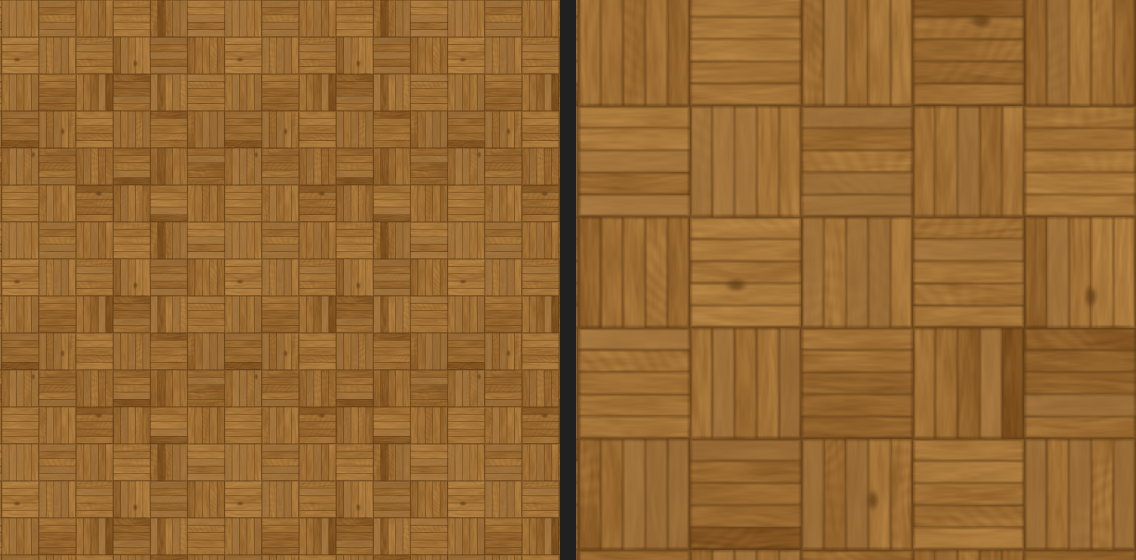
Left, the full canvas; right, a detail of the centre.
Reproduce this texture procedurally as a three.js fragment shader.

```glsl
varying vec2 vUv;

#define TILES vec2(15.07, 15.14)
#define SHIFT vec2(0.045, 0.0)
#define PERIOD 6.0
#define STRIPS 5.0
#define TILE_SEAM 0.034
#define STRIP_SEAM 0.026
#define DARK_OAK vec3(0.49, 0.31, 0.115)
#define LIGHT_OAK vec3(0.70, 0.505, 0.255)
#define PALE_OAK vec3(0.62, 0.45, 0.25)
#define SEAM_COLOR vec3(0.36, 0.22, 0.07)

float hash(vec2 p) {
  vec3 q = fract(vec3(p.xyx) * 0.1031);
  q += dot(q, q.yzx + 33.33);
  return fract((q.x + q.y) * q.z);
}

float noise(vec2 p) {
  vec2 i = floor(p);
  vec2 f = fract(p);
  f = f * f * (3.0 - 2.0 * f);
  return mix(mix(hash(i), hash(i + vec2(1.0, 0.0)), f.x),
             mix(hash(i + vec2(0.0, 1.0)), hash(i + 1.0), f.x), f.y);
}

void main() {
  // Tile grid, counted from the top left; the set of tiles recurs
  vec2 grid = vec2(vUv.x, 1.0 - vUv.y) * TILES - SHIFT;
  vec2 cell = floor(grid);
  vec2 local = fract(grid);
  vec2 tile = mod(cell, PERIOD);

  // Basket weave: x runs along the strips, y across them
  float upright = 1.0 - mod(cell.x + cell.y, 2.0);
  vec2 wood = mix(local, local.yx, upright);
  float row = min(floor(wood.y * STRIPS), STRIPS - 1.0);
  float across = fract(wood.y * STRIPS);
  vec2 id = tile * 7.0 + vec2(row * 53.0 + 11.0, row * 17.0 + 5.0);
  float tileTone = hash(tile + 41.3);
  float stripTone = hash(id);
  vec2 seed = floor(vec2(hash(id + 3.7), hash(id + 9.1)) * 200.0);

  // Long fibres, broad clouding and slanted ray flecks
  float bend = noise(wood * vec2(2.0, 5.0) + seed);
  float fibre = noise(vec2(wood.x * 3.0, wood.y * 28.0 + bend * 2.5) + seed);
  float fine = noise(vec2(wood.x * 9.0, wood.y * 60.0) + seed + 31.0);
  float cloud = noise(wood * vec2(2.5, 4.0) + seed + 67.0);
  float slant = hash(id + 15.2) < 0.5 ? -1.0 : 1.0;
  float fleck = sin(wood.x * 42.0 + slant * wood.y * 24.0 + bend * 9.0);
  fleck *= step(0.7, hash(id + 21.4)) * smoothstep(0.25, 0.7, cloud);

  // Outer strips are the ones most often cut from dark wood
  float outer = step(STRIPS * 0.5 - 0.6, abs(row - (STRIPS - 1.0) * 0.5));
  float darkStrip = step(hash(id + 27.8), mix(0.05, 0.2, outer));

  float tone = 0.63 + 0.36 * (stripTone - 0.5) + 0.28 * (tileTone - 0.5);
  tone += 0.32 * (fibre - 0.5) + 0.14 * (fine - 0.5) + 0.22 * (cloud - 0.5);
  tone += 0.07 * fleck - 0.36 * darkStrip;
  vec3 color = mix(DARK_OAK, LIGHT_OAK, clamp(tone, -0.15, 1.1));
  color = mix(color, PALE_OAK, 0.5 * step(0.72, hash(id + 33.6)) * (1.0 - darkStrip));

  // A small knot in a few tiles
  vec2 knotCentre = 0.15 + 0.7 * vec2(hash(tile + 51.7), hash(tile + 63.2));
  float knotDist = length((wood - knotCentre) * vec2(0.6, 1.0)) + 0.03 * (bend - 0.5);
  float knot = (1.0 - smoothstep(0.01, 0.075, knotDist)) * step(0.86, hash(tile + 77.5));
  color = mix(color, SEAM_COLOR, 0.65 * knot);

  // Thin uneven joints between strips, firmer joints between tiles
  float stripEdge = min(across, 1.0 - across) / STRIPS;
  float stripSeam = 1.0 - smoothstep(0.0, STRIP_SEAM, stripEdge);
  color = mix(color, SEAM_COLOR, stripSeam * (0.28 + 0.28 * cloud));
  vec2 border = min(local, 1.0 - local);
  float tileSeam = 1.0 - smoothstep(0.0, TILE_SEAM, min(border.x, border.y));
  color = mix(color, SEAM_COLOR, tileSeam * (0.4 + 0.25 * bend));

  gl_FragColor = vec4(color, 1.0);
}
```
